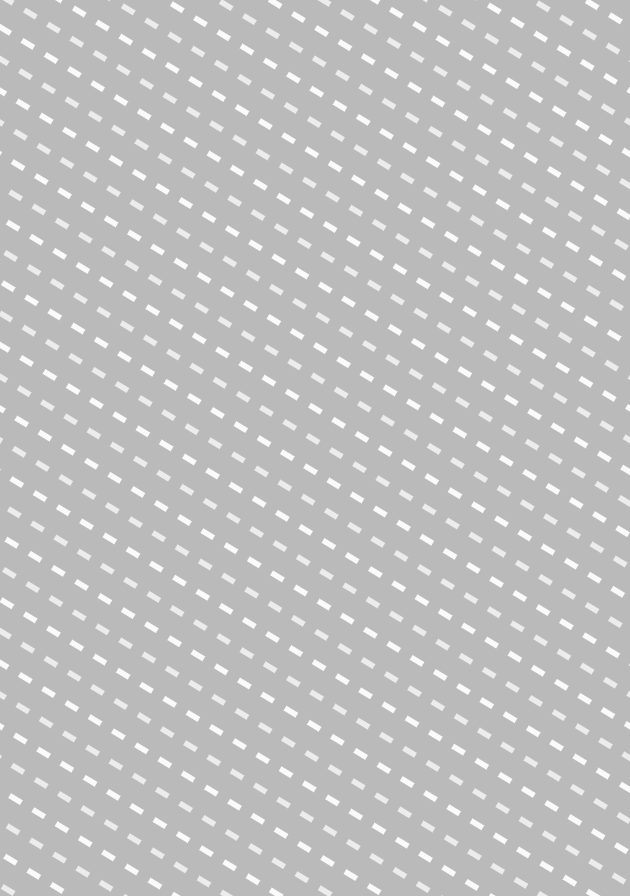
Give the GLSL for this pattern, as a WebGL 2 fragment shader.

```glsl
#version 300 es
precision highp float;
// Slanted rows of short dashes on grey, staggered by half a step, alternating white and pale.

#define PITCH 0.03034               // step along a row and between rows, in canvas heights
#define SLOPE 0.5445                // downward tilt of the rows, in radians
#define ANCHOR vec2(0.2797, 0.6586) // centre of one white dash, in canvas heights
#define DASH_SIZE vec2(0.0154, 0.0062)
#define GROUND vec3(0.73)
#define WHITE_DASH vec3(0.98)
#define PALE_DASH vec3(0.925)

uniform vec2 u_resolution;
out vec4 outColor;

// Signed distance to a rectangle centred on the origin
float boxDistance(vec2 p, vec2 halfSize) {
    vec2 d = abs(p) - halfSize;
    return length(max(d, 0.0)) + min(max(d.x, d.y), 0.0);
}

void main() {
    vec2 p = gl_FragCoord.xy / u_resolution.y - ANCHOR;

    // Axes along the rows and down across them
    vec2 along = vec2(cos(SLOPE), -sin(SLOPE));
    vec2 across = vec2(along.y, -along.x);
    vec2 grid = vec2(dot(p, along), dot(p, across)) / PITCH;

    // Shift every second row by half a step
    float row = floor(grid.y + 0.5);
    float odd = mod(row, 2.0);
    grid.x -= 0.5 * odd;
    vec2 cell = (fract(grid + 0.5) - 0.5) * PITCH;

    // Edge smoothed over one pixel
    float edge = boxDistance(cell, 0.5 * DASH_SIZE) * u_resolution.y;
    float coverage = clamp(0.5 - edge, 0.0, 1.0);

    vec3 dashColor = mix(WHITE_DASH, PALE_DASH, odd);
    outColor = vec4(mix(GROUND, dashColor, coverage), 1.0);
}
```
